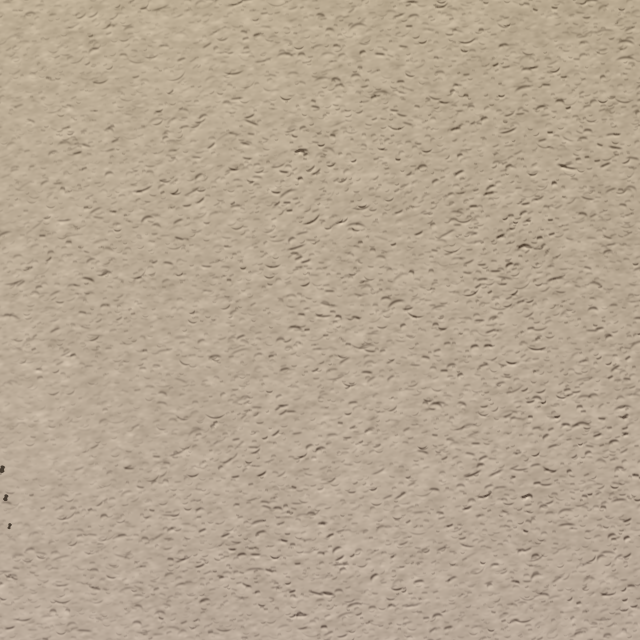
Reproduce this texture procedurally as a Shadertoy shader.

```glsl
// Beige rough-cast plaster wall with short, dark, nearly level trowel nicks.

const vec3 PLASTER = vec3(0.728, 0.668, 0.590);
const vec3 SHADOW_TINT = vec3(1.0, 1.0, 0.94);
const vec3 CHIP_COLOR = vec3(0.20, 0.16, 0.12);
const float GRAIN_TILT = 0.16;

vec3 hash3(vec2 cell, float seed) {
    vec3 h = fract(vec3(cell.xyx + seed) * vec3(0.1031, 0.1030, 0.0973));
    h += dot(h, h.yxz + 33.33);
    return fract((h.xxy + h.yzz) * h.zyx);
}

vec2 rotate(vec2 v, float angle) {
    float c = cos(angle), s = sin(angle);
    return vec2(c * v.x + s * v.y, c * v.y - s * v.x);
}

// Broad uneven field from layered sines, roughly -1 to 1
float drift(vec2 p, float scale, float seed) {
    float sum = 0.0, amplitude = 0.5;
    for (int i = 0; i < 4; i++) {
        p = rotate(p, 1.1);
        sum += amplitude * sin(p.x * scale + seed + 1.7 * sin(p.y * scale * 0.8 + seed));
        scale *= 1.8;
        amplitude *= 0.6;
    }
    return sum;
}

// Soft raised and sunken spots, one per cell
float grain(vec2 p, vec2 grid, float seed) {
    vec2 q = p * grid, base = floor(q);
    float sum = 0.0;
    for (int y = -1; y <= 1; y++)
    for (int x = -1; x <= 1; x++) {
        vec2 cell = base + vec2(x, y);
        vec3 rnd = hash3(cell, seed);
        vec2 d = q - cell - rnd.xy;
        sum += (2.0 * rnd.z - 1.0) * exp(-4.0 * dot(d, d));
    }
    return sum;
}

// One bent nick: dark groove with a faint lit lip beneath it
float nick(vec2 d, float halfLength, float width, float bend) {
    float along = d.x / halfLength;
    float across = (d.y + bend * halfLength * (along * along - 0.3)) / width;
    float taper = 1.0 - smoothstep(0.35, 1.0, abs(along));
    float lip = across + 2.1;
    return taper * (exp(-across * across) - 0.22 * exp(-0.6 * lip * lip));
}

// Scattered nicks; a higher rarity leaves fewer deep ones
float nicks(vec2 p, vec2 grid, float halfLength, float width, float rarity, float seed) {
    vec2 base = floor(p * grid);
    float sum = 0.0;
    for (int y = -1; y <= 1; y++)
    for (int x = -1; x <= 1; x++) {
        vec2 cell = base + vec2(x, y);
        vec3 place = hash3(cell, seed);
        vec3 form = hash3(cell, seed + 57.0);
        vec2 center = (cell + place.xy) / grid;
        float angle = GRAIN_TILT + 0.22 * drift(center, 14.0, 2.0) + 0.8 * (form.x - 0.5);
        float size = halfLength * mix(0.45, 1.0, form.y);
        float depth = pow(place.z, rarity);
        sum += depth * nick(rotate(p - center, angle), size, width * mix(0.75, 1.2, form.z),
                            form.z - 0.5);
    }
    return sum;
}

// Dark chips down the left edge
float chips(vec2 p, float softness) {
    float cover = 0.0;
    for (int i = 0; i < 3; i++) {
        float k = float(i);
        vec2 d = rotate(p - vec2(0.003 + 0.006 * k, 0.266 - 0.044 * k), -0.3);
        float radius = 0.0065 - 0.0012 * k;
        float edge = length(d * vec2(1.7, 1.0)) + 0.0012 * sin(d.y * 900.0 + k) - radius;
        cover = max(cover, 1.0 - smoothstep(-softness, softness, edge));
    }
    return cover;
}

void mainImage(out vec4 fragColor, in vec2 fragCoord) {
    vec2 p = fragCoord / iResolution.y;
    float softness = max(0.0018, 1.0 / iResolution.y);

    // Roughness grows toward the right and gathers in patches
    float roughness = mix(0.55, 1.0, smoothstep(0.0, 0.6, p.x)) + 0.28 * drift(p, 9.0, 0.6);
    roughness = clamp(roughness, 0.3, 1.3);

    // Fine surface relief
    vec2 tilted = rotate(p, GRAIN_TILT);
    float relief = 0.034 * grain(tilted, vec2(52.0, 105.0), 3.0)
                 + 0.032 * grain(tilted, vec2(115.0, 210.0), 11.0);

    // Long, medium and small nicks
    float grooves = 0.30 * nicks(p, vec2(26.0, 48.0), 0.019, 0.0020, 4.5, 21.0)
                  + 0.30 * nicks(p, vec2(45.0, 80.0), 0.011, 0.0020, 3.2, 35.0)
                  + 0.13 * nicks(p, vec2(75.0, 130.0), 0.0075, 0.0018, 2.0, 49.0);

    // Uneven paint: lighter left, yellower top, pinker base
    float tone = 0.018 * (0.5 - p.x) + 0.009 * drift(p, 5.0, 4.0);
    vec3 paint = PLASTER + tone + (p.y - 0.5) * vec3(0.005, 0.006, -0.028);

    vec3 color = paint + relief - min(grooves * roughness, 0.36) * SHADOW_TINT;
    color = mix(color, CHIP_COLOR, 0.85 * chips(p, softness));
    fragColor = vec4(clamp(color, 0.0, 1.0), 1.0);
}
```
